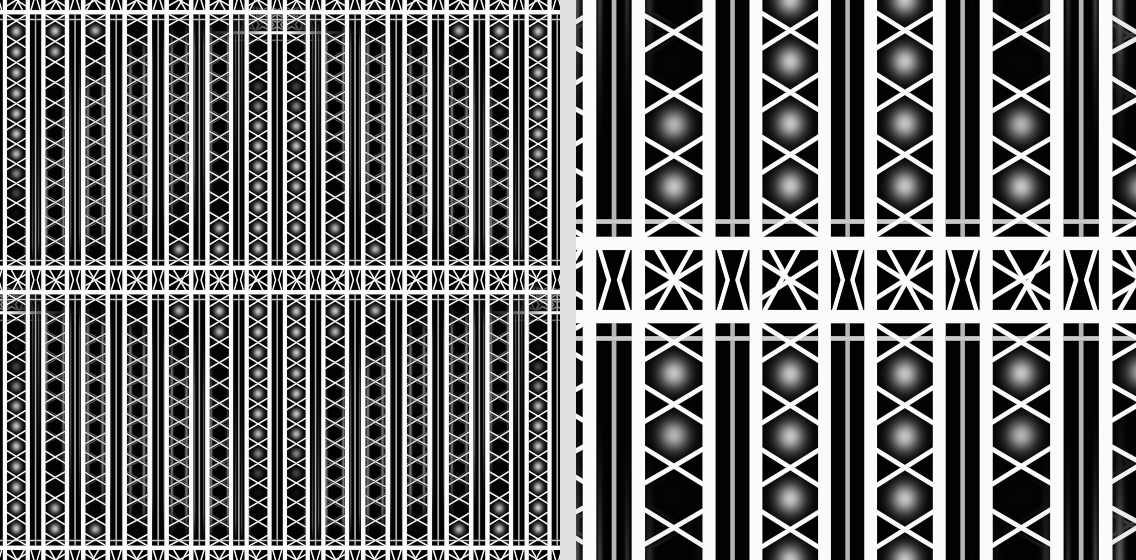
Left, the full canvas; right, a detail of the centre.
A WebGL 2 fragment shader for this pattern:

```glsl
#version 300 es
precision highp float;
// Monochrome lattice columns with glowing beads, crossed by braced horizontal bands.
uniform vec2 u_resolution;
out vec4 fragColor;

#define COLUMNS 14.0        // columns across the canvas
#define ROWS 28.0           // lattice rows down the canvas
#define CENTER vec2(0.495, 0.5)
#define RAIL_OFFSET 0.0213  // rail distance from a column axis
#define RAIL_HALF 0.0040    // half width of the heavy rails
#define THIN_HALF 0.0014    // half width of the thin lines
#define BEAD_SIZE 0.0086
#define BEAD_GLOW 0.78
#define WARP vec2(-0.0039, 0.0072)
#define STREAK_GLOW 0.46
#define PI 3.14159265

// Soft line coverage from a distance to its axis.
float stroke(float d, float halfWidth) {
    float soft = 0.65 / min(u_resolution.x, u_resolution.y);
    return 1.0 - smoothstep(halfWidth - soft, halfWidth + soft, abs(d));
}

float glow(float d, float size) {
    return exp(-d * d / (size * size));
}

// Distance to a pair of crossing lines at +-30 degrees.
float crossing(vec2 q) {
    return (abs(q.y) - 0.577 * abs(q.x)) * 0.866;
}

// Product of distances to a node's axes; small inside its four arms.
float nodeField(vec2 p) {
    vec2 a = abs(p);
    vec2 b = abs(0.5 - a);
    return min(a.x * a.y, b.x * b.y);
}

// Fuzzy displaced band: s is the depth below the band, t the distance along it.
float echo(float s, float t) {
    float fade = glow(t, 0.075);
    float near = glow(t, 0.052);
    float lines = stroke(s - 0.0585, 0.0028) * fade;
    lines = max(lines, 0.4 * stroke(s - 0.072, THIN_HALF) * fade);
    float inside = smoothstep(0.008, 0.018, s) * (1.0 - smoothstep(0.05, 0.06, s));
    vec2 q = vec2(mod(t, 0.026) - 0.013, mod(s, 0.022) - 0.011);
    float web = max(stroke(crossing(q), THIN_HALF), stroke(crossing(q.yx), THIN_HALF));
    return max(lines, inside * near * (0.5 * web + 0.05));
}

void main() {
    vec2 p = gl_FragCoord.xy / u_resolution - CENTER;
    float bandY = mod(p.y + 0.25, 0.5) - 0.25;

    // Gentle compression of the grid away from the nodes
    vec2 warped = p;
    warped.x -= WARP.x * sin(4.0 * PI * p.x);
    warped.y -= WARP.y * sin(2.0 * PI * p.y) * cos(2.0 * PI * p.x);

    // Column, gap and row coordinates
    vec2 pitch = 1.0 / vec2(COLUMNS, ROWS);
    vec2 cell = floor(warped / pitch);
    vec2 cellCenter = (cell + 0.5) * pitch;
    vec2 local = warped - cellCenter;
    float gap = mod(warped.x + 0.5 * pitch.x, pitch.x) - 0.5 * pitch.x;
    float rowY = mod(warped.y + 0.5 * pitch.y, pitch.y) - 0.5 * pitch.y;
    float soft = 1.0 / u_resolution.x;
    float inColumn = 1.0 - smoothstep(RAIL_OFFSET - soft, RAIL_OFFSET + soft, abs(local.x));
    float inBand = 1.0 - smoothstep(RAIL_OFFSET - soft, RAIL_OFFSET + soft, abs(bandY));
    float loose = smoothstep(0.010, 0.035, nodeField(p)) * (1.0 - inBand);

    // Hexagonal lattice and its faint offset double
    vec2 q = vec2(local.x, rowY);
    float ink = stroke(crossing(q), THIN_HALF) * inColumn * (1.0 - 0.12 * loose);
    vec2 doubled = q + vec2(0.007 * sign(p.x), 0.0);
    ink = max(ink, 0.35 * loose * inColumn * stroke(crossing(doubled), 0.001));

    // Beads, lit along the arms of each node
    float beadRow = abs(mod(cellCenter.y + 0.25, 0.5) - 0.25);
    vec2 beadAxis = cellCenter + WARP * vec2(sin(4.0 * PI * cellCenter.x),
        sin(2.0 * PI * cellCenter.y) * cos(2.0 * PI * cellCenter.x));
    float lit = 1.0 - smoothstep(0.0086, 0.0137, nodeField(beadAxis));
    lit *= step(pitch.y, beadRow);
    ink = max(ink, BEAD_GLOW * lit * glow(length(local), BEAD_SIZE) * inColumn);

    // Narrow vertical streaks between the nodes
    float drift = 0.003 * cos(4.0 * PI * p.x);
    float streak = glow(abs(local.x) - 0.0145 - drift, 0.0026) * inColumn;
    streak = max(streak, 0.8 * glow(abs(gap) - 0.0075 + drift, 0.0014));
    ink = max(ink, STREAK_GLOW * loose * streak);

    // Steep braces inside the bands, leaning differently in each column
    float lean = 0.0035 * sin(1.7 * (cell.x + 2.0));
    float brace = stroke(crossing(vec2(bandY - lean, local.x + lean)), THIN_HALF);
    float gapBrace = stroke(abs(gap) - 0.003 - 0.3 * abs(bandY), THIN_HALF);
    ink = max(ink, inBand * mix(gapBrace, brace, inColumn));

    // Heavy rails, thin gap lines and band edges
    ink = max(ink, 0.72 * stroke(gap, THIN_HALF) * (1.0 - inBand));
    ink = max(ink, stroke(abs(local.x) - RAIL_OFFSET, RAIL_HALF));
    ink = max(ink, stroke(abs(bandY) - 0.0218, RAIL_HALF));
    ink = max(ink, 0.8 * stroke(abs(bandY) - 0.0348, THIN_HALF));

    // Echoes of the bands at the top middle and at both sides
    ink = max(ink, echo(0.5 - p.y, abs(p.x)));
    ink = max(ink, echo(-p.y, abs(0.5 - abs(p.x))));

    fragColor = vec4(vec3(mix(0.008, 0.985, ink)), 1.0);
}
```
